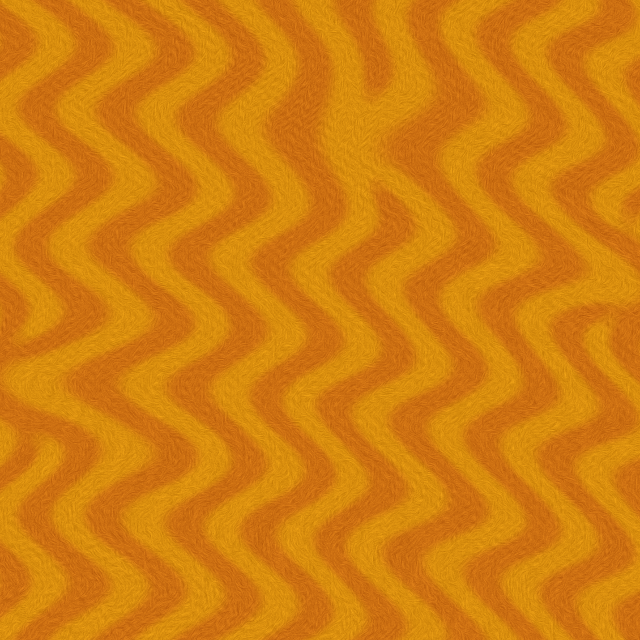
This pattern is drawn by a Shadertoy shader. Its source:

```glsl
// Amber felt with soft, wavy vertical bands that fork and merge in places.
// The bands are a complex wave with a bent phase and a few phase vortices;
// short fibres are fine noise averaged along the local band direction.

const float TAU = 6.2831853;

float hash(vec2 p) {
    return fract(sin(dot(p, vec2(127.1, 311.7))) * 43758.5453);
}

float noise(vec2 p) {
    vec2 i = floor(p), f = fract(p);
    f = f * f * (3.0 - 2.0 * f);
    return mix(mix(hash(i), hash(i + vec2(1, 0)), f.x),
               mix(hash(i + vec2(0, 1)), hash(i + vec2(1, 1)), f.x), f.y);
}

// Band wave as (cosine, sine); it fades to zero at the fork points.
vec2 bandWave(vec2 p) {
    // Zigzag sway, its crests sinking to the right, calmer around the upper fork
    vec2 toCalm = p - vec2(0.56, 0.82);
    float swing = 0.046 * (1.0 - 0.7 * exp(-30.0 * dot(toCalm, toCalm)));
    float sway = swing * cos(TAU * (0.935 - p.y - 0.17 * p.x * p.x) / 0.211);
    float drift = 0.035 * (noise(p * 4.0 + 3.7) - 0.5)
                + 0.014 * (noise(p * 10.0 + 8.2) - 0.5);
    float phase = TAU * (p.x - sway - drift - 0.163) / 0.117;

    // Vortices in pairs of opposite spin add or remove one band between them
    vec2 forks[6] = vec2[6](vec2(0.59, 0.71), vec2(0.58, 0.85),
                            vec2(0.06, 0.31), vec2(0.03, 0.47),
                            vec2(0.95, 0.50), vec2(0.98, 0.66));
    float strength = 1.0;
    for (int i = 0; i < 6; i++) {
        vec2 d = p - forks[i];
        float spin = i % 2 == 0 ? 1.0 : -1.0;
        phase += spin * atan(d.y, d.x);
        strength *= smoothstep(0.0, 0.03, length(d));
    }
    return strength * vec2(cos(phase), sin(phase));
}

// Unit vector along the bands, from the gradient of the phase
vec2 bandDirection(vec2 p, vec2 wave) {
    vec2 dx = bandWave(p + vec2(0.002, 0.0)) - wave;
    vec2 dy = bandWave(p + vec2(0.0, 0.002)) - wave;
    vec2 slope = vec2(wave.x * dx.y - wave.y * dx.x,
                      wave.x * dy.y - wave.y * dy.x);
    return vec2(-slope.y, slope.x) / max(length(slope), 1e-6);
}

// Fine noise smeared along a direction
float fibres(vec2 p, vec2 dir) {
    float sum = 0.0;
    for (int i = -3; i <= 3; i++)
        sum += noise((p + dir * float(i) * 0.0011) * 730.0);
    return sum / 7.0 - 0.5;
}

void mainImage(out vec4 fragColor, in vec2 fragCoord) {
    vec2 p = fragCoord / iResolution.y;
    vec2 wave = bandWave(p);

    // Fibres follow the bands with some disorder
    float turn = 2.0 * (noise(p * 110.0) - 0.5);
    vec2 dir = mat2(cos(turn), sin(turn), -sin(turn), cos(turn))
             * bandDirection(p, wave);
    float grain = fibres(p, dir) + 0.2 * (noise(p * 790.0 + 40.0) - 0.5);

    // Soft-edged bands of two ambers
    vec3 rust = vec3(0.800, 0.437, 0.070);
    vec3 gold = vec3(0.853, 0.558, 0.056);
    vec3 color = mix(rust, gold, smoothstep(-0.75, 0.75, wave.x));
    color += grain * vec3(0.22, 0.20, 0.08);

    fragColor = vec4(color, 1.0);
}
```
